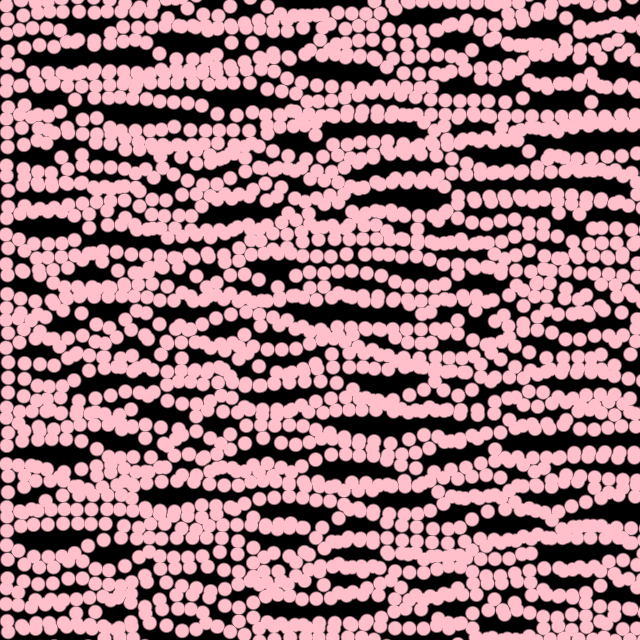
A three.js fragment shader for this pattern:

```glsl
// Strings of pink dots on black, braiding into lens-shaped gaps.
// A square grid of discs is pushed around by an angle that drifts along each row,
// so neighbouring rows merge and part; the nearest disc gives the coverage.

#define DOTS 45.0               // dots across and up the canvas
#define RADIUS 0.0110           // disc radius
#define EDGE 0.0029             // width of the soft rim
#define SWAY vec2(0.007, 0.0155) // largest shift of a dot
#define RUN 5.5                 // dots per slow drift of a row
#define TURNS 1.25              // turns of the angle over the noise range
#define WOBBLE 0.2              // share of the finer drift
#define PINK vec3(1.0, 0.753, 0.796)
#define BLACK vec3(0.0)

varying vec2 vUv;

float hash(vec2 p) {
  return fract(sin(dot(p, vec2(127.1, 311.7))) * 43758.5453);
}

// Smooth noise along one row
float rowNoise(float x, float row) {
  float i = floor(x);
  float f = x - i;
  float blend = f * f * (3.0 - 2.0 * f);
  return mix(hash(vec2(i, row)), hash(vec2(i + 1.0, row)), blend);
}

// Centre of the dot that belongs to a grid cell
vec2 dotCentre(vec2 cell) {
  float phase = hash(vec2(cell.y, 71.3));
  float drift = rowNoise(cell.x / RUN + phase, cell.y);
  drift += WOBBLE * rowNoise(cell.x / 2.0 + phase, cell.y + 200.0);
  float angle = 6.2832 * (TURNS * drift + phase);
  // Rows start out nearly even at the left edge
  float release = smoothstep(-1.0, 2.0, cell.x);
  return (cell + 0.5) / DOTS + SWAY * release * vec2(cos(angle), sin(angle));
}

void main() {
  vec2 home = floor(vUv * DOTS);
  float nearest = 1.0;

  // Rows sway further than columns, so search wider vertically
  for (int j = -2; j <= 2; j++) {
    for (int i = -1; i <= 1; i++) {
      vec2 cell = home + vec2(float(i), float(j));
      nearest = min(nearest, distance(vUv, dotCentre(cell)));
    }
  }

  float cover = clamp((RADIUS - nearest) / EDGE + 0.5, 0.0, 1.0);
  gl_FragColor = vec4(mix(BLACK, PINK, cover), 1.0);
}
```
